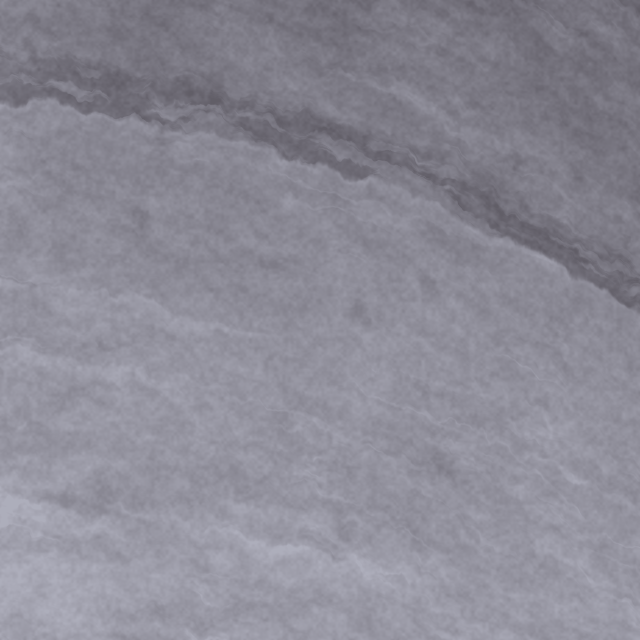
This texture is drawn by a three.js fragment shader. Its source:

```glsl
// Grey layered stone: a bowed strata coordinate carries stretched noise streaks,
// one dark broken band with a pale seam under it, and several fainter pale veins.
// Soft dark flecks, fine grain and a corner-to-corner light falloff finish it.

varying vec2 vUv;

const vec3 SLATE = vec3(0.44, 0.43, 0.47);
const vec3 ASH = vec3(0.64, 0.64, 0.69);

// Corner tones, 0 = SLATE and 1 = ASH
const float TONE_BOTTOM_LEFT = 0.90;
const float TONE_BOTTOM_RIGHT = 0.75;
const float TONE_TOP_LEFT = 0.34;
const float TONE_TOP_RIGHT = -0.04;

const vec2 STRATA_BEND = vec2(0.12, 0.21);
const vec2 STREAK_SCALE = vec2(8.0, 34.0);
const float SEAM_LEVEL = 0.85;
const float BAND_DEPTH = 0.48;
const float STREAK_DEPTH = 0.50;
const float MOTTLE_DEPTH = 0.26;
const float ROUGH_DEPTH = 0.34;
const float FLECK_DEPTH = 0.20;
const float FLECK_CELLS = 7.0;
const float FLECK_CHANCE = 0.28;
const float GRAIN_DEPTH = 0.34;

float hash(vec2 p) {
  vec3 q = fract(vec3(p.xyx) * 0.1031);
  q += dot(q, q.yzx + 33.33);
  return fract((q.x + q.y) * q.z);
}

float noise(vec2 p) {
  vec2 cell = floor(p);
  vec2 f = fract(p);
  f = f * f * (3.0 - 2.0 * f);
  float low = mix(hash(cell), hash(cell + vec2(1.0, 0.0)), f.x);
  float high = mix(hash(cell + vec2(0.0, 1.0)), hash(cell + vec2(1.0, 1.0)), f.x);
  return mix(low, high, f.y);
}

float fbm(vec2 p) {
  float sum = 0.0;
  float weight = 0.533;
  for (int i = 0; i < 4; i++) {
    sum += weight * noise(p);
    p = mat2(1.92, 0.56, -0.56, 1.92) * p + 17.3;
    weight *= 0.5;
  }
  return sum;
}

// Pale vein: crisp upper edge, fading downwards, limited to a span in x
float vein(vec2 strata, float level, float start, float end, float width) {
  float d = strata.y - level;
  float profile = (1.0 - smoothstep(-0.005, 0.004, d)) * exp(min(d, 0.0) / width);
  float span = smoothstep(start - 0.07, start + 0.07, strata.x)
             * (1.0 - smoothstep(end - 0.1, end + 0.1, strata.x));
  return profile * span;
}

// Sparse soft flecks with ragged outlines
float flecks(vec2 p) {
  vec2 home = floor(p * FLECK_CELLS);
  vec2 ragged = p + 0.045 * (vec2(fbm(p * 32.0), fbm(p * 32.0 + 40.0)) - 0.5);
  float cover = 0.0;
  for (int j = -1; j <= 1; j++) {
    for (int i = -1; i <= 1; i++) {
      vec2 cell = home + vec2(float(i), float(j));
      vec2 center = (cell + vec2(hash(cell + 5.0), hash(cell + 71.0))) / FLECK_CELLS;
      vec2 offset = ragged - center;
      offset.y += 0.5 * offset.x;
      float radius = mix(0.010, 0.030, hash(cell + 23.0));
      float present = step(hash(cell + 113.0), FLECK_CHANCE);
      cover = max(cover, present * (1.0 - smoothstep(0.3, 1.1, length(offset) / radius)));
    }
  }
  return cover;
}

void main() {
  vec2 p = vUv;

  // Strata coordinate: x along the layers, y across them
  float level = p.y + STRATA_BEND.x * p.x + STRATA_BEND.y * p.x * p.x;
  float wander = 0.035 * (fbm(p * 5.0 + 3.0) - 0.5);
  float jagged = 0.034 * (fbm(p * vec2(38.0, 24.0)) - 0.5);
  vec2 strata = vec2(p.x, level + wander + jagged);

  // Light falloff and cloudy mottling
  float rise = pow(p.y, 1.5);
  float tone = mix(mix(TONE_BOTTOM_LEFT, TONE_BOTTOM_RIGHT, p.x),
                   mix(TONE_TOP_LEFT, TONE_TOP_RIGHT, p.x), rise);
  tone += MOTTLE_DEPTH * (fbm(p * 9.0 + 11.0) - 0.5);

  // Streaks, strongest near the base and above the band
  float calm = smoothstep(0.25, 0.45, strata.y) * (1.0 - smoothstep(0.82, 0.9, strata.y));
  float streak = fbm(strata * STREAK_SCALE + 29.0);
  tone += STREAK_DEPTH * mix(1.0, 0.45, calm) * (streak - 0.5);
  tone += ROUGH_DEPTH * (fbm(strata * vec2(32.0, 62.0) + 37.0) - 0.5);
  float ridge = 1.0 - abs(2.0 * fbm(strata * vec2(5.0, 20.0) + 53.0) - 1.0);
  float patches = smoothstep(0.45, 0.65, fbm(p * 6.0 + 61.0));
  tone += 0.15 * smoothstep(0.86, 1.0, ridge) * patches;

  // Dark broken band above the pale seam, torn into strands
  float above = strata.y - SEAM_LEVEL;
  float torn = fbm(vec2(p.x * 15.0, above * 60.0) + 83.0);
  float thickness = 0.055 + 0.06 * fbm(vec2(p.x * 5.0, 7.0));
  float height = above + 0.05 * (torn - 0.5);
  float band = smoothstep(-0.003, 0.008, above)
             * (1.0 - smoothstep(0.65 * thickness, 1.15 * thickness, height));
  float broken = smoothstep(0.34, 0.56, torn);
  tone -= BAND_DEPTH * band * mix(0.22, 1.0, broken);
  tone += 0.26 * vein(strata, SEAM_LEVEL, -0.2, 1.2, 0.018);

  // Fainter veins
  float veins = 0.22 * vein(strata, 0.565, -0.2, 0.42, 0.014)
              + 0.26 * vein(strata, 0.45, -0.2, 0.21, 0.018)
              + 0.22 * vein(strata, 0.245, 0.18, 0.62, 0.016)
              + 0.16 * vein(strata, 0.225, -0.2, 0.18, 0.014)
              + 0.20 * vein(strata, 0.54, 0.83, 1.2, 0.014)
              + 0.26 * vein(strata, 0.40, 0.87, 1.2, 0.035)
              + 0.16 * vein(strata, 1.01, 0.42, 0.82, 0.025);
  tone += veins * (0.55 + 0.9 * streak);

  // Flecks and grain
  tone -= FLECK_DEPTH * flecks(p);
  float grain = 0.6 * noise(p * 130.0) + 0.4 * noise(p.yx * 230.0 + 9.0);
  tone += GRAIN_DEPTH * (grain - 0.5);

  gl_FragColor = vec4(mix(SLATE, ASH, clamp(tone, -0.3, 1.2)), 1.0);
}
```
